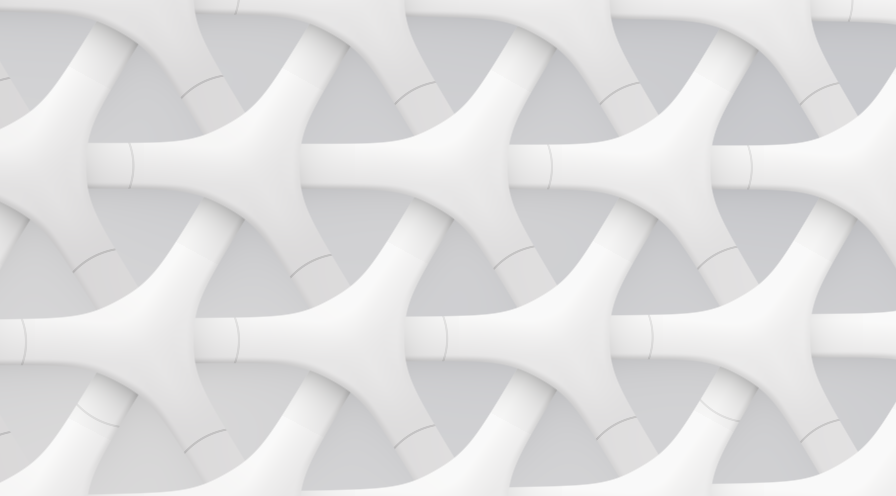
Reproduce this pattern procedurally as a Shadertoy shader.

```glsl
// Woven white lattice: three-armed smooth tubes on a triangular grid, each arm
// tucked under the body of its neighbour. Every point blends the three tripods
// of its grid triangle, farthest first, with contact shadows and fine seams.

const float SPACING = 0.417;            // tripod pitch, in canvas heights
const float SQUASH = 0.96;              // vertical flattening of the grid
const vec2  ANCHOR = vec2(0.023, 0.164);// one tripod centre, from canvas centre
const float PERSPECTIVE = 0.03;         // grid shrinks towards the right
const float HORIZON = 0.08;             // height where rows stay level
const float HALF_WIDTH = 0.112;         // arm half width, in pitches
const float ARM_LENGTH = 0.95;
const float BLEND = 11.0;               // higher gives tighter fillets
const float SEAM_AT = 0.535;
const float SEAM_HALF = 0.003;
const float SEAM_DEPTH = 0.10;
const float RIM_WIDTH = 0.035;
const float RIM_DEPTH = 0.11;
const float SHADOW_REACH = 0.08;
const float ARM_SHADOW = 0.32;
const float HOLE_SHADOW = 0.06;
const vec2  LIGHT_DIR = vec2(-0.40, 0.80);
const vec2  SHADOW_DIR = vec2(0.20, -0.98);
const vec3  SHADE = vec3(0.855, 0.850, 0.852);
const vec3  LIT = vec3(0.978, 0.977, 0.975);
const vec3  HOLE_DARK = vec3(0.790, 0.793, 0.807);
const vec3  HOLE_LIGHT = vec3(0.850, 0.848, 0.850);
const float ROW = 0.8660254;            // row height of a unit triangular grid

float hash(vec2 p) {
    return fract(sin(dot(p, vec2(127.1, 311.7))) * 4375.85);
}

// Arms: 0 up right, 1 left, 2 down right.
vec2 armAxis(int i) {
    float angle = radians(60.0 + 120.0 * float(i));
    return vec2(cos(angle), sin(angle));
}

vec2 gridToPlane(vec2 cell) {
    return vec2(cell.x + 0.5 * cell.y, cell.y * ROW);
}

// Signed distance to the blended arms; slope points outward, about 1 at the edge.
float tripodField(vec2 v, out vec2 slope) {
    float total = 0.0;
    slope = vec2(0.0);
    for (int i = 0; i < 3; i++) {
        vec2 axis = armAxis(i);
        vec2 offset = v - axis * clamp(dot(v, axis), 0.0, ARM_LENGTH);
        float weight = exp(-BLEND * length(offset));
        total += weight;
        slope += weight * offset;
    }
    slope /= total * HALF_WIDTH;
    return -log(total) / BLEND - HALF_WIDTH;
}

// Thin joints across the arms; the lower arm always has one.
float seams(vec2 v, vec2 cell, float pixel) {
    float mark = 0.0;
    for (int i = 0; i < 3; i++) {
        vec2 axis = armAxis(i);
        float across = dot(v, vec2(-axis.y, axis.x));
        float chance = hash(cell + 7.3 * float(i));
        float place = SEAM_AT + 0.05 * (chance - 0.5) + 1.5 * across * across;
        float line = 1.0 - smoothstep(SEAM_HALF, SEAM_HALF + pixel, abs(dot(v, axis) - place));
        float strength = i == 2 ? 1.0 : 0.7 * step(0.6, chance);
        mark = max(mark, line * strength * step(abs(across), 1.4 * HALF_WIDTH));
    }
    return mark;
}

vec3 tripodColor(vec2 v, vec2 slope, float d, vec2 cell, float sideLight, float pixel) {
    vec2 tilt = slope / max(1.0, length(slope));
    float light = 0.62 + 0.42 * dot(tilt, LIGHT_DIR) + sideLight;
    light += 0.22 * smoothstep(0.0, 0.5, dot(v, armAxis(0)));
    light -= 0.50 * smoothstep(0.1, 0.55, dot(v, armAxis(2)));
    light += 0.08 * (hash(cell + 3.1) - 0.5);
    vec3 color = mix(SHADE, LIT, clamp(light, -0.1, 1.0));
    float rim = 1.0 - smoothstep(0.0, RIM_WIDTH, -d);
    color -= RIM_DEPTH * rim * max(dot(tilt, SHADOW_DIR), 0.0);
    return color - SEAM_DEPTH * seams(v, cell, pixel);
}

// Soft cloudy backdrop seen through the openings.
vec3 holeColor(vec2 p) {
    float cloud = sin(5.0 * p.x + 2.0 * sin(4.0 * p.y)) + sin(9.0 * p.y - 6.0 * p.x + 1.0);
    return mix(HOLE_DARK, HOLE_LIGHT, clamp(0.45 - 0.35 * p.x - 0.45 * p.y + 0.10 * cloud, 0.0, 1.0));
}

void farFirst(vec2 q, inout vec2 a, inout vec2 b) {
    if (length(q - gridToPlane(a)) < length(q - gridToPlane(b))) {
        vec2 kept = a; a = b; b = kept;
    }
}

void mainImage(out vec4 fragColor, in vec2 fragCoord) {
    vec2 p = (fragCoord - 0.5 * iResolution.xy) / iResolution.y;
    float pixel = 1.0 / (iResolution.y * SPACING);

    // Gentle perspective, then grid units.
    float zoom = 1.0 + PERSPECTIVE * p.x;
    vec2 warped = vec2(p.x * zoom, (p.y - HORIZON) * zoom + HORIZON);
    vec2 q = (warped - ANCHOR) / (SPACING * vec2(1.0, SQUASH));

    // Corners of the enclosing grid triangle, sorted by distance.
    vec2 skewed = vec2(q.x - 0.5 * q.y / ROW, q.y / ROW);
    vec2 base = floor(skewed), f = fract(skewed);
    vec2 a = base + step(1.0, f.x + f.y), b = base + vec2(1, 0), c = base + vec2(0, 1);
    farFirst(q, a, b); farFirst(q, b, c); farFirst(q, a, b);

    vec3 color = holeColor(p);
    float covered = 0.0;
    for (int i = 0; i < 3; i++) {
        vec2 cell = i == 0 ? a : (i == 1 ? b : c);
        vec2 v = q - gridToPlane(cell), slope;
        float d = tripodField(v, slope);
        float facing = max(dot(slope / (length(slope) + 1e-4), SHADOW_DIR), 0.0);
        color *= 1.0 - mix(HOLE_SHADOW, ARM_SHADOW, covered) * facing * exp(-max(d, 0.0) / SHADOW_REACH);
        float alpha = clamp(0.5 - d / (1.5 * pixel), 0.0, 1.0);
        color = mix(color, tripodColor(v, slope, d, cell, 0.15 * p.x, pixel), alpha);
        covered = max(covered, alpha);
    }
    fragColor = vec4(color, 1.0);
}
```
